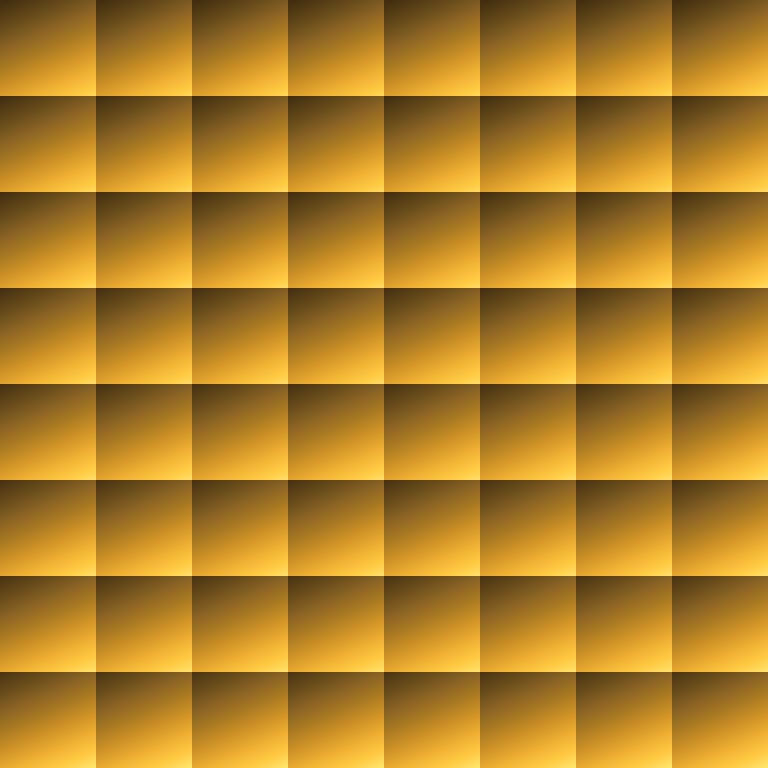
Write a Shadertoy shader that draws this pattern.

```glsl
// Grid of square golden tiles, each shaded from dark upper left to bright lower right.

const float TILES = 8.0;                   // tiles across and down
const vec2 SLOPE = vec2(0.30, 0.70);       // shading weight rightward and downward
const float DRIFT = 0.06;                  // extra brightness gained from top row to bottom row
const int SAMPLES = 3;                     // edge smoothing samples per axis

const int STOPS = 8;
const float STOP_AT[STOPS] = float[](0.0, 0.18, 0.33, 0.48, 0.63, 0.77, 0.90, 1.05);
const vec3 STOP_COLOR[STOPS] = vec3[](
    vec3(0.26, 0.18, 0.06),
    vec3(0.40, 0.29, 0.10),
    vec3(0.54, 0.385, 0.14),
    vec3(0.67, 0.48, 0.13),
    vec3(0.82, 0.58, 0.15),
    vec3(0.94, 0.69, 0.20),
    vec3(1.00, 0.79, 0.26),
    vec3(1.00, 0.92, 0.48));

// Piecewise linear colour ramp.
vec3 goldRamp(float t) {
    vec3 color = STOP_COLOR[0];
    for (int i = 1; i < STOPS; i++) {
        float blend = clamp((t - STOP_AT[i - 1]) / (STOP_AT[i] - STOP_AT[i - 1]), 0.0, 1.0);
        color = mix(color, STOP_COLOR[i], blend);
    }
    return color;
}

// Colour of the tiling at a canvas position, measured from the top left.
vec3 tileColor(vec2 canvas) {
    vec2 grid = canvas * TILES;
    float row = floor(grid.y) / (TILES - 1.0);
    return goldRamp(dot(fract(grid), SLOPE) + DRIFT * (row - 0.5));
}

void mainImage(out vec4 fragColor, in vec2 fragCoord) {
    // Average subpixel samples to smooth the tile seams.
    vec3 sum = vec3(0.0);
    for (int y = 0; y < SAMPLES; y++) {
        for (int x = 0; x < SAMPLES; x++) {
            vec2 offset = (vec2(x, y) + 0.5) / float(SAMPLES) - 0.5;
            vec2 canvas = (fragCoord + offset) / iResolution.xy;
            sum += tileColor(vec2(canvas.x, 1.0 - canvas.y));
        }
    }
    fragColor = vec4(sum / float(SAMPLES * SAMPLES), 1.0);
}
```
